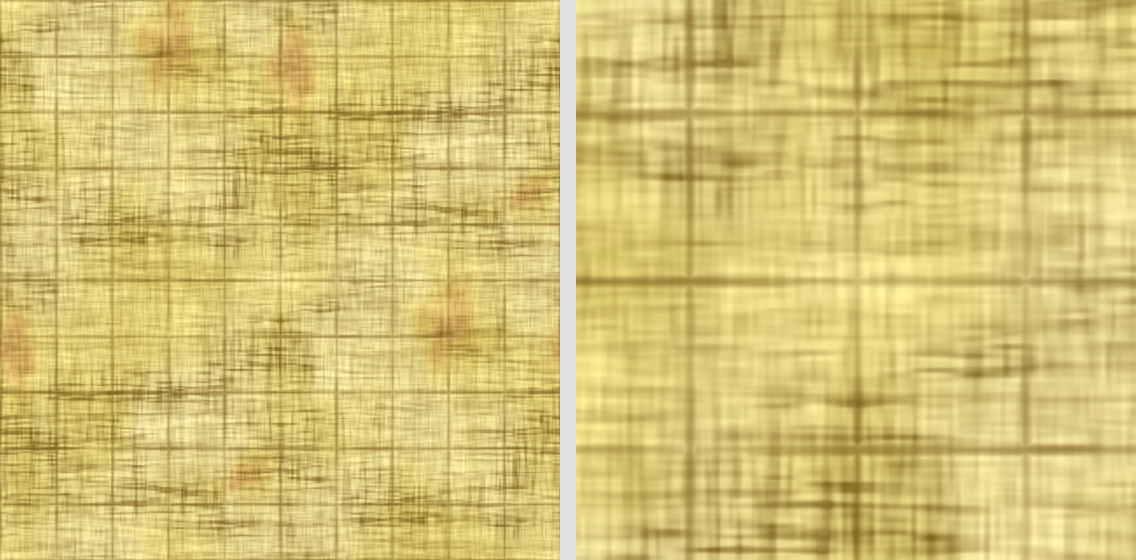
Left: the whole. Right: its middle third, enlarged.
Write a Shadertoy shader that draws this texture.

```glsl
// Aged straw-yellow cloth ruled into a 10 by 10 grid of soft brown lines.
// Stretched value noise weaves the threads; grime and rust stains lie on top.
// All wear repeats under a shift of half the canvas along both axes.

const float CELLS = 10.0;                       // grid cells across and down
const vec2 GRID_OFFSET = vec2(0.001, -0.001);
const float LINE_HALF_WIDTH = 0.0026;
const float LINE_SOFTNESS = 0.0026;
const vec2 LINE_STRENGTH = vec2(0.35, 0.42);    // vertical, horizontal

const vec3 PALE = vec3(0.94, 0.885, 0.625);
const vec3 STRAW = vec3(0.915, 0.845, 0.485);
const vec3 BROWN = vec3(0.48, 0.36, 0.10);
const vec3 RUST = vec3(0.81, 0.61, 0.36);
const vec3 GOLD = vec3(0.91, 0.80, 0.33);
const float WEAVE_CONTRAST = 0.10;
const float BAND_CONTRAST = 0.09;

const vec2 WORN_CENTRE = vec2(0.45, 0.695);
const vec2 WORN_SIZE = vec2(0.10, 0.055);
const int STAINS = 3;
const vec2 STAIN_RING_CENTRE = vec2(0.92, 0.48);
const vec2 STAIN_RING_RADIUS = vec2(0.13, 0.16);
const float STAIN_START_ANGLE = 1.4;
const vec2 STAIN_SIZE = vec2(0.034, 0.060);

float hash(vec2 p) {
    return fract(sin(dot(p, vec2(127.1, 311.7))) * 43758.5453);
}

// Hash of a noise cell, wrapped so that half-canvas diagonal shifts agree.
float cellHash(vec2 cell, vec2 freq) {
    float halves = floor((cell.y + 0.5) / (0.5 * freq.y));
    cell -= 0.5 * halves * freq;
    cell.x = mod(cell.x, freq.x);
    return hash(cell + freq.yx * 0.37);
}

// Value noise; both frequencies must be even whole numbers.
float noise(vec2 p, vec2 freq) {
    p *= freq;
    vec2 i = floor(p);
    vec2 f = fract(p);
    f = f * f * (3.0 - 2.0 * f);
    float low = mix(cellHash(i, freq), cellHash(i + vec2(1, 0), freq), f.x);
    float high = mix(cellHash(i + vec2(0, 1), freq), cellHash(i + vec2(1, 1), freq), f.x);
    return mix(low, high, f.y);
}

float fbm(vec2 p, vec2 freq) {
    float sum = 0.0;
    float weight = 0.5;
    for (int i = 0; i < 4; i++) {
        sum += weight * noise(p, freq);
        freq *= 2.0;
        weight *= 0.5;
    }
    return sum / 0.9375;
}

// Shortest offset from a centre to p over all of its repeats.
vec2 nearestOffset(vec2 p, vec2 centre) {
    vec2 d = p - centre;
    d -= 0.5 * round(2.0 * d.y);
    d.x -= round(d.x);
    return d;
}

// Rust core in x, golden halo in y.
vec2 stainCover(vec2 p) {
    vec2 warp = vec2(fbm(p, vec2(16)), fbm(p, vec2(22, 18))) - 0.5;
    vec2 cover = vec2(0.0);
    for (int i = 0; i < STAINS; i++) {
        float angle = STAIN_START_ANGLE + 6.28319 * float(i) / float(STAINS);
        vec2 centre = STAIN_RING_CENTRE + STAIN_RING_RADIUS * vec2(cos(angle), sin(angle));
        vec2 size = STAIN_SIZE * (i == 0 ? vec2(0.85, 0.6) : vec2(1.15, 1.35));
        float r = length((nearestOffset(p, centre) + 0.09 * warp) / size);
        cover = max(cover, 1.0 - smoothstep(vec2(0.1, 0.5), vec2(1.4, 2.2), vec2(r)));
    }
    return cover;
}

void mainImage(out vec4 fragColor, in vec2 fragCoord) {
    vec2 p = fragCoord / iResolution.y;
    float pixel = 1.0 / iResolution.y;

    // Grime: drifting patches with brushed edges and one worn area
    float brushed = noise(p, vec2(12, 60)) + noise(p, vec2(60, 12)) - 1.0;
    float grime = smoothstep(0.38, 0.82, fbm(p, vec2(6, 10)) + 0.12 * brushed);
    vec2 worn = nearestOffset(p, WORN_CENTRE) / WORN_SIZE;
    grime = min(grime + (0.75 + 0.3 * brushed) * exp(-dot(worn, worn)), 1.0);

    // Threads: long horizontal weft, fainter vertical warp
    float weft = 0.36 * noise(p, vec2(6, 230)) + 0.32 * noise(p, vec2(16, 180))
               + 0.32 * noise(p, vec2(44, 280));
    float warp = 0.36 * noise(p, vec2(230, 6)) + 0.32 * noise(p, vec2(180, 18))
               + 0.32 * noise(p, vec2(280, 44));
    float dark = smoothstep(0.36, 0.84, weft) * mix(0.20, 0.72, grime);
    dark += smoothstep(0.38, 0.86, warp) * mix(0.12, 0.45, grime) + 0.05 * grime;

    // Cloth tint, then stains
    float tint = smoothstep(0.25, 0.75, fbm(p, vec2(6, 4)));
    vec3 colour = mix(PALE, STRAW, tint);
    vec2 stain = stainCover(p);
    float mottle = 0.35 + 0.65 * fbm(p, vec2(24));
    colour = mix(colour, GOLD, 0.42 * stain.y);
    colour = mix(colour, RUST, 0.95 * stain.x * mottle);
    colour = mix(colour, BROWN, min(dark, 0.75));

    // Fine weave and broader brushed bands
    float weave = noise(p, vec2(40, 320)) + noise(p, vec2(320, 40)) - 1.0;
    float bands = noise(p, vec2(6, 44)) + noise(p, vec2(44, 6)) - 1.0;
    colour += WEAVE_CONTRAST * weave + BAND_CONTRAST * bands * vec3(0.8, 0.9, 1.0);

    // Grid lines, uneven in width and strength
    vec2 uneven = vec2(noise(p, vec2(20, 40)), noise(p, vec2(40, 20))) - 0.5;
    vec2 g = (p - GRID_OFFSET) * CELLS;
    vec2 dist = abs(g - round(g)) / CELLS;
    vec2 halfWidth = LINE_HALF_WIDTH * (1.0 + 0.6 * uneven);
    float soft = max(LINE_SOFTNESS, pixel);
    vec2 lines = 1.0 - smoothstep(halfWidth - soft, halfWidth + soft, dist);
    vec2 fade = 0.55 + 0.9 * vec2(noise(p, vec2(20, 26)), noise(p, vec2(26, 20)));
    lines *= LINE_STRENGTH * fade * (1.0 + 0.3 * grime);
    colour = mix(colour, BROWN, max(lines.x, lines.y));

    fragColor = vec4(clamp(colour, 0.0, 1.0), 1.0);
}
```
